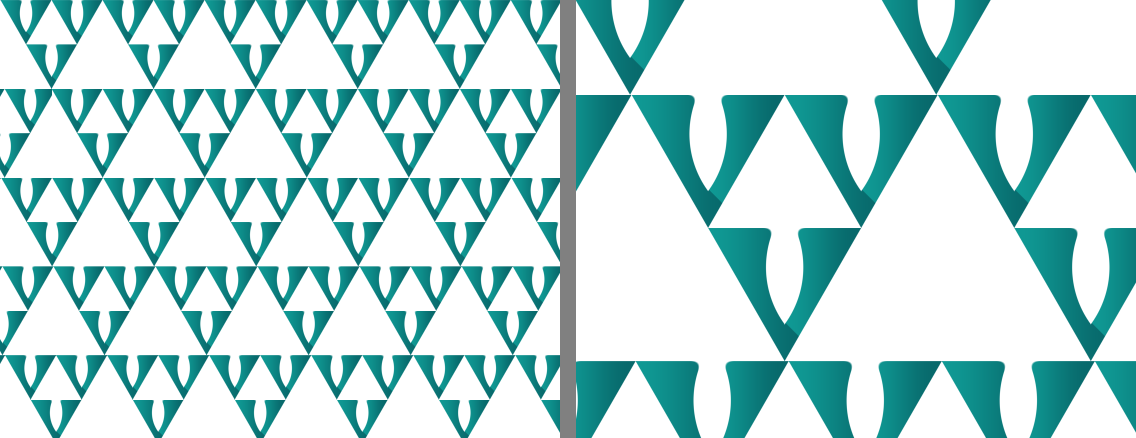
Left, the full canvas; right, a detail of the centre.
A Shadertoy shader for this pattern:

```glsl
// Staggered rows of teal triangles, each built from three split, folded petals on white.

// Maximum of two distances with a rounded corner of size k
float roundMax(float a, float b, float k) {
    float h = max(k - abs(a - b), 0.0) / k;
    return max(a, b) + 0.25 * k * h * h;
}

// Downward triangle of side 1 with a lens cut out of its top; y runs down from the top edge
float petalDistance(vec2 p) {
    float side = (abs(p.x) - 0.5 * (1.0 - p.y / 0.87)) * 0.867;
    float triangle = max(-p.y, side);
    float lens = length(vec2(abs(p.x) + 0.508, p.y - 0.257)) - 0.63;
    return roundMax(triangle, -lens, 0.07);
}

// The left band runs down to the apex; the right band ends on it at a diagonal fold
vec3 petalColor(vec2 p, float pixel) {
    vec3 light = vec3(0.06, 0.60, 0.58);
    vec3 dark = vec3(0.03, 0.41, 0.42);
    vec3 leftBand = mix(light, dark, smoothstep(-0.5, 0.14, p.x));
    vec3 rightBand = mix(light, dark, smoothstep(0.0, 0.48, p.x));
    float fold = p.x - max(0.0, p.y - 0.615);
    return mix(leftBand, rightBand, smoothstep(-pixel, pixel, fold));
}

void mainImage(out vec4 fragColor, in vec2 fragCoord) {
    // One unit is the side of a petal, measured from the upper left corner
    float pixel = 1.0 / (0.1165 * iResolution.y);
    vec2 p = vec2(fragCoord.x, iResolution.y - fragCoord.y) * pixel;

    // Alternate rows move half a repeat, with a small drift that grows downward
    float row = floor(p.y / 1.74);
    p.y -= row * 1.74;
    p.x -= 1.01 - mod(row, 2.0) + 0.0014 * row * row * row;
    float column = round(p.x / 2.0);
    p.x -= 2.0 * column;

    // The first repeat of the second row sits slightly to the right
    if (row == 1.0 && column == 0.0) p.x -= 0.08;

    // Two petals side by side above a single one
    if (p.y < 0.87) p.x -= p.x < 0.0 ? -0.5 : 0.5;
    else p.y -= 0.87;

    float coverage = 1.0 - smoothstep(-0.7 * pixel, 0.7 * pixel, petalDistance(p));
    fragColor = vec4(mix(vec3(1.0), petalColor(p, pixel), coverage), 1.0);
}
```
